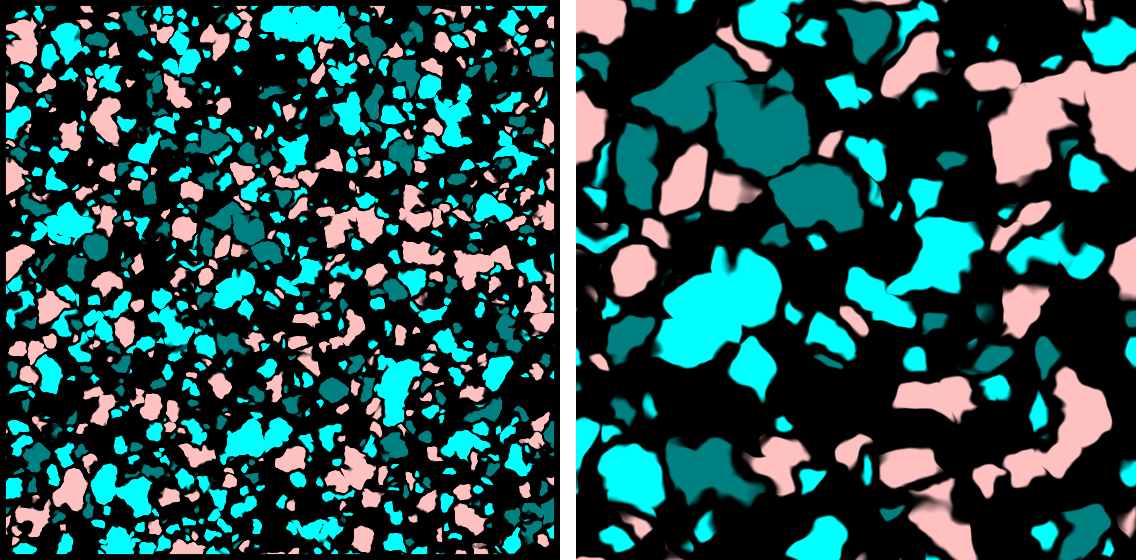
Left: the whole. Right: its middle third, enlarged.
Give the GLSL for this pattern, as a three.js fragment shader.

```glsl
// Scattered angular grains in cyan, pink and teal on black, inside a thin margin.
// Three jittered grids of rounded random polygons are merged per colour; the
// distance to other colours cuts dark gaps, and gradient noise roughens the edges.

#define LAYERS 3
#define SIDES 5
#define COARSE_CELLS 14.0   // cells across for the largest grains
#define CELL_RATIO 1.81     // growth of the cell count per layer
#define MIN_RADIUS 0.25     // grain radius in cells
#define MAX_RADIUS 0.46
#define STRETCH 1.45        // largest elongation
#define GAP 0.0025          // half the dark gap between colours
#define MARGIN 0.0105
#define WARP 0.012          // broad bending of the outlines
#define ROUGHNESS 0.004     // fine wobble of the outlines
#define EDGE 0.001          // half width of the edge smoothing

varying vec2 vUv;

const vec3 CYAN = vec3(0.0, 1.0, 1.0);
const vec3 PINK = vec3(1.0, 0.753, 0.753);
const vec3 TEAL = vec3(0.0, 0.5, 0.5);
const float TAU = 6.28319;

vec3 hash3(vec2 p) {
  vec3 q = fract(vec3(p.xyx) * vec3(0.1031, 0.1030, 0.0973));
  q += dot(q, q.yxz + 33.33);
  return fract((q.xxy + q.yzz) * q.zyx);
}

float cornerSlope(vec2 corner, vec2 offset) {
  float angle = TAU * hash3(corner).x;
  return dot(vec2(cos(angle), sin(angle)), offset);
}

float gradientNoise(vec2 p) {
  vec2 i = floor(p), f = fract(p);
  vec2 u = f * f * f * (f * (f * 6.0 - 15.0) + 10.0);
  vec2 e = vec2(1.0, 0.0);
  float low = mix(cornerSlope(i, f), cornerSlope(i + e, f - e), u.x);
  float high = mix(cornerSlope(i + e.yx, f - e.yx), cornerSlope(i + 1.0, f - 1.0), u.x);
  return mix(low, high, u.y);
}

vec2 noise2(vec2 p) {
  return vec2(gradientNoise(p), gradientNoise(p + 137.0));
}

float smoothMax(float a, float b, float k) {
  float h = max(k - abs(a - b), 0.0) / k;
  return max(a, b) + 0.25 * h * h * k;
}

// Signed distance to a rounded random polygon, in cell units
float grainDistance(vec2 p, vec2 seed, float radius) {
  vec3 shape = hash3(seed + 51.7);
  float turn = TAU * shape.x;
  float stretch = mix(1.0, STRETCH, shape.y);
  p = mat2(cos(turn), -sin(turn), sin(turn), cos(turn)) * p;
  float d = -1.0;
  for (int k = 0; k < SIDES; k++) {
    vec3 rnd = hash3(seed + 17.3 * float(k + 1));
    float angle = TAU * (float(k) + 0.6 * (rnd.x - 0.5)) / float(SIDES);
    vec2 normal = vec2(cos(angle), sin(angle));
    float reach = radius * mix(0.6, 1.1, rnd.y) * length(normal * vec2(stretch, 1.0 / stretch));
    d = smoothMax(d, dot(p, normal) - reach, 0.35 * radius);
  }
  return d;
}

// Nearest grain of each colour (cyan, pink, teal) in one grid
vec3 layerDistances(vec2 uv, float cells, float layer) {
  vec3 nearest = vec3(1.0);
  vec2 p = uv * cells;
  float density = layer > 1.5 ? 0.27 : 0.76;
  float cyanShare = 0.3 + 0.15 * layer;
  for (int y = -1; y <= 1; y++) {
    for (int x = -1; x <= 1; x++) {
      vec2 cell = floor(p) + vec2(float(x), float(y));
      vec2 seed = cell + 71.0 * (layer + 1.0);
      vec3 place = hash3(seed);
      vec3 kind = hash3(seed + 203.1);
      if (kind.x > density) continue;
      float radius = mix(MIN_RADIUS, MAX_RADIUS, place.z);
      float d = grainDistance(p - cell - place.xy, seed, radius) / cells;
      float isCyan = step(kind.y, cyanShare);
      float isTeal = step(0.77, kind.y);
      vec3 pick = vec3(isCyan, 1.0 - isCyan - isTeal, isTeal);
      nearest = min(nearest, mix(vec3(1.0), vec3(d), pick));
    }
  }
  return nearest;
}

void main() {
  vec2 uv = vUv + WARP * noise2(vUv * 30.0) + ROUGHNESS * noise2(vUv * 100.0 + 40.0);

  vec3 dist = vec3(1.0);
  float cells = COARSE_CELLS;
  for (int i = 0; i < LAYERS; i++) {
    dist = min(dist, layerDistances(uv, cells, float(i)));
    cells *= CELL_RATIO;
  }

  // Keep colours apart and clip to the margin
  vec3 other = min(dist.yzx, dist.zxy);
  vec3 field = max(dist, 0.5 * (dist - other) + GAP);
  vec2 inset = abs(vUv - 0.5) - (0.5 - MARGIN);
  field = max(field, vec3(max(inset.x, inset.y)));

  vec3 cover = 1.0 - smoothstep(-EDGE, EDGE, field);
  gl_FragColor = vec4(CYAN * cover.x + PINK * cover.y + TEAL * cover.z, 1.0);
}
```
